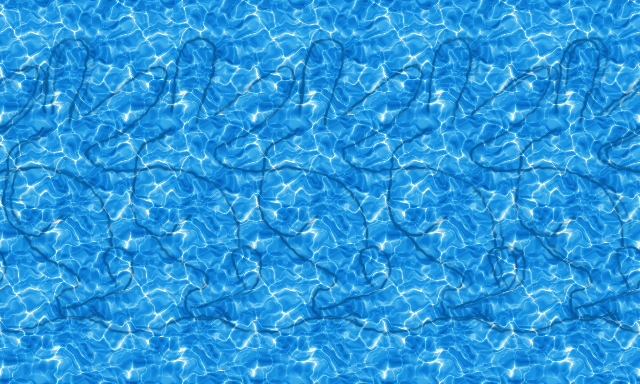
Give the GLSL for this pattern, as a Shadertoy shader.

```glsl
// Sunlit pool water with a rippled rabbit outline repeated across it.
const vec2 REPEATS = vec2(5.0, 3.0);      // water tiles across and down
const vec2 COARSE_WEB = vec2(7.0, 8.0);   // light cells per tile
const vec2 FINE_WEB = vec2(13.0, 16.0);
const float BASE_TONE = 0.34;
const float MOTTLE = 1.15;
const float LIGHT = 0.82;
const float DRIFT = 0.03;                 // variation between tiles
const float LINE_HALF = 0.005;
const float LINE_SOFT = 0.013;
const float ECHO_SHIFT = 0.06;            // gap of the doubled outline
const vec3 DEEP = vec3(0.02, 0.35, 0.69);
const vec3 BLUE = vec3(0.05, 0.49, 0.83);
const vec3 AZURE = vec3(0.10, 0.58, 0.89);
const vec3 SKY = vec3(0.21, 0.67, 0.92);
const vec3 PALE = vec3(0.43, 0.77, 0.94);
const vec3 GLINT = vec3(0.90, 0.98, 0.99);
const vec3 INK = vec3(0.02, 0.33, 0.58);

// Spline controls in tile units, x wraps every tile
const vec2 TALL_EAR[9] = vec2[](vec2(2.33, 1.97), vec2(2.36, 2.28), vec2(2.38, 2.51), vec2(2.45, 2.67),
    vec2(2.61, 2.71), vec2(2.70, 2.60), vec2(2.64, 2.35), vec2(2.55, 2.15), vec2(2.52, 1.93));
const vec2 LONG_EAR[9] = vec2[](vec2(1.50, 1.95), vec2(1.86, 2.25), vec2(2.12, 2.45), vec2(2.29, 2.50),
    vec2(2.30, 2.31), vec2(2.12, 2.08), vec2(1.89, 1.92), vec2(1.64, 1.84), vec2(1.74, 1.67));
const vec2 BACK[9] = vec2[](vec2(1.67, 1.80), vec2(1.76, 1.68), vec2(2.05, 1.66), vec2(2.25, 1.70),
    vec2(2.47, 1.66), vec2(2.70, 1.56), vec2(2.84, 1.34), vec2(2.87, 1.17), vec2(2.86, 0.98));
const vec2 CHEEK[9] = vec2[](vec2(2.42, 2.06), vec2(2.25, 1.92), vec2(2.07, 1.85), vec2(2.06, 1.63),
    vec2(2.01, 1.37), vec2(2.12, 1.19), vec2(2.32, 1.14), vec2(2.39, 1.26), vec2(2.58, 1.36));
const vec2 CHEST[9] = vec2[](vec2(2.12, 1.27), vec2(2.23, 1.10), vec2(2.36, 0.97), vec2(2.64, 0.86),
    vec2(2.60, 0.74), vec2(2.45, 0.74), vec2(2.45, 0.53), vec2(2.64, 0.49), vec2(2.90, 0.61));
const vec2 TAIL[9] = vec2[](vec2(2.96, 0.66), vec2(2.86, 0.85), vec2(2.79, 1.05), vec2(2.99, 1.08),
    vec2(3.06, 0.91), vec2(2.98, 0.72), vec2(2.77, 0.68), vec2(2.57, 0.59), vec2(2.42, 0.60));
const vec2 BELLY[9] = vec2[](vec2(1.72, 0.62), vec2(1.77, 0.52), vec2(1.83, 0.43), vec2(2.02, 0.40),
    vec2(2.25, 0.43), vec2(2.44, 0.52), vec2(2.64, 0.53), vec2(2.77, 0.49), vec2(2.90, 0.41));

vec2 hash2(vec2 cell, vec2 period) {
    uvec2 c = uvec2(mod(cell, period));
    uint h = c.x * 1973u + c.y * 9277u + uint(period.x) * 2699u + 101u;
    h = (h ^ (h >> 15u)) * 73244475u;
    h = (h ^ (h >> 16u)) * 73244475u;
    h ^= h >> 16u;
    return vec2(h & 65535u, h >> 16u) / 65535.0;
}

// Value noise that wraps after the given number of cells
vec2 noise2(vec2 p, vec2 period) {
    vec2 i = floor(p), f = fract(p);
    f = f * f * (3.0 - 2.0 * f);
    vec2 low = mix(hash2(i, period), hash2(i + vec2(1, 0), period), f.x);
    vec2 high = mix(hash2(i + vec2(0, 1), period), hash2(i + vec2(1, 1), period), f.x);
    return mix(low, high, f.y);
}

// Thin light on cell borders, brightest where three cells meet
float caustic(vec2 p, vec2 cells, float sharpness) {
    vec2 q = p * cells, home = floor(q);
    vec3 nearest = vec3(9.0);
    for (int y = -1; y <= 1; y++)
    for (int x = -1; x <= 1; x++) {
        vec2 cell = home + vec2(x, y);
        float d = length(cell + 0.05 + 0.9 * hash2(cell, cells) - q);
        if (d < nearest.x) nearest = vec3(d, nearest.xy);
        else if (d < nearest.y) nearest.yz = vec2(d, nearest.y);
        else nearest.z = min(nearest.z, d);
    }
    float vein = exp(-sharpness * (nearest.y - nearest.x));
    return vein * (0.45 + 1.2 * exp(-4.0 * (nearest.z - nearest.x)));
}

float segment(vec2 p, vec2 a, vec2 b) {
    vec2 v = p - a, e = b - a;
    v.x -= round(v.x - 0.5 * e.x);
    return length(v - e * clamp(dot(v, e) / dot(e, e), 0.0, 1.0));
}

// Distance to a quadratic B-spline
float stroke(vec2 p, vec2 k[9]) {
    float d = 9.0;
    for (int i = 1; i < 8; i++) {
        vec2 start = 0.5 * (k[i - 1] + k[i]), end = 0.5 * (k[i] + k[i + 1]), last = start;
        for (int j = 1; j <= 4; j++) {
            float t = float(j) / 4.0;
            vec2 next = mix(mix(start, k[i], t), mix(k[i], end, t), t);
            d = min(d, segment(p, last, next));
            last = next;
        }
    }
    return d;
}

float outline(vec2 p) {
    float head = min(min(stroke(p, TALL_EAR), stroke(p, LONG_EAR)), stroke(p, CHEEK));
    float body = min(min(stroke(p, BACK), stroke(p, CHEST)), min(stroke(p, TAIL), stroke(p, BELLY)));
    float d = min(head, body), pixel = REPEATS.y / iResolution.y;
    return 1.0 - smoothstep(LINE_HALF - 0.5 * pixel, LINE_HALF + LINE_SOFT, d) + 0.2 * exp(-d * 40.0);
}

vec3 waterColor(float t) {
    vec3 c = mix(DEEP, BLUE, smoothstep(0.0, 0.28, t));
    c = mix(c, AZURE, smoothstep(0.28, 0.50, t));
    c = mix(c, SKY, smoothstep(0.50, 0.72, t));
    c = mix(c, PALE, smoothstep(0.72, 0.98, t));
    return mix(c, GLINT, smoothstep(0.98, 1.5, t));
}

void mainImage(out vec4 fragColor, in vec2 fragCoord) {
    vec2 p = fragCoord / iResolution.xy * REPEATS;
    vec2 patches = noise2(p * 2.0, REPEATS * 2.0);
    // Water: drifting tiles, streaked mottling, two webs of light
    vec2 q = p + DRIFT * (patches - 0.5);
    vec2 w = q + 0.10 * (noise2(q * 6.0, vec2(6)) - 0.5) + 0.06 * (noise2(q * 17.0, vec2(17)) - 0.5);
    float mottle = 0.20 * noise2(w * vec2(4, 7), vec2(4, 7)).x + 0.40 * noise2(w * vec2(9, 18), vec2(9, 18)).x
        + 0.40 * noise2(w * vec2(19, 40), vec2(19, 40)).x;
    float glow = smoothstep(0.2, 0.8, noise2(q * 5.0, vec2(5)).y);
    float light = caustic(w, COARSE_WEB, 8.0) * (0.40 + 0.60 * glow)
        + caustic(w + 0.37, FINE_WEB, 6.0) * (0.42 - 0.10 * glow);
    float tone = BASE_TONE + MOTTLE * (mottle - 0.5) + LIGHT * light;

    // Ragged outline, doubled toward the left and right sides
    vec2 r = p + 0.022 * (noise2(p * 24.0, REPEATS * 24.0) - 0.5);
    float doubled = smoothstep(-0.3, 0.7, cos(6.28319 * (p.x / REPEATS.x - 0.93)));
    float echo = outline(r - vec2(ECHO_SHIFT, 0.0)) * doubled * smoothstep(0.35, 0.65, patches.y);
    float wear = 0.45 + 0.55 * noise2(p * 9.0, REPEATS * 9.0).x;
    float ink = clamp(max(outline(r), 0.8 * echo) * wear, 0.0, 0.85);
    fragColor = vec4(mix(waterColor(tone), INK, ink * (1.0 - 0.5 * smoothstep(0.7, 1.2, tone))), 1.0);
}
```
